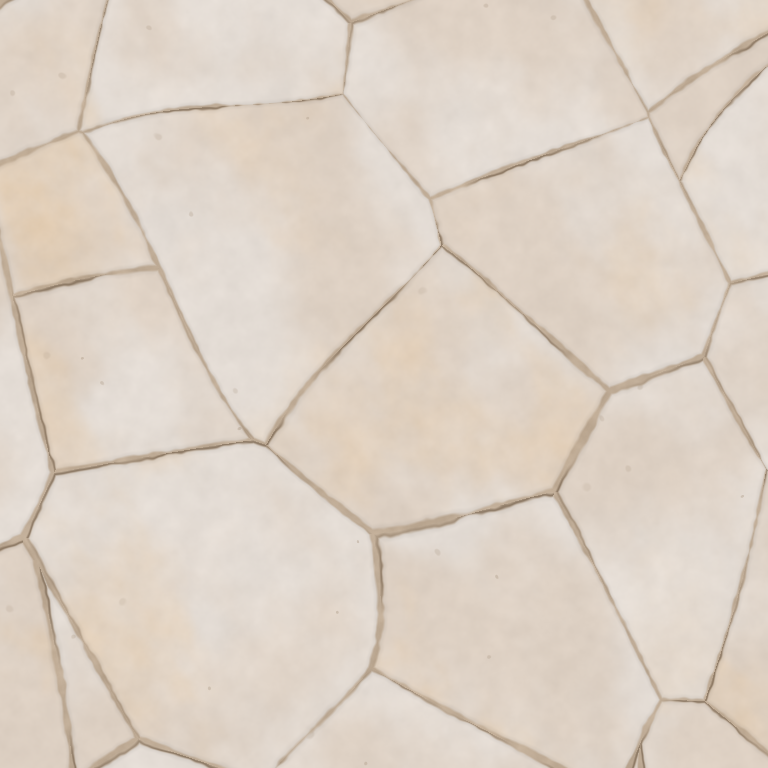
This texture is drawn by a three.js fragment shader. Its source:

```glsl
// Pale limestone crazy paving: large angular slabs with thin sandy joints.
#define SCALE 3.5          // slabs across the canvas
#define TURN 0.50          // angle of the main joint direction
#define JITTER 0.84        // irregularity of slab centres
#define SIZE_SPREAD 0.34   // difference between large and small slabs
#define SPLIT 0.5          // share of slabs cut in two
#define JOINT 0.0031       // mean half width of a joint
#define GRAIN 0.040        // strength of the fine mottling
#define PALE vec3(0.894, 0.864, 0.835)
#define WARM vec3(0.868, 0.816, 0.764)
#define OCHRE vec3(0.888, 0.798, 0.690)
#define SAND vec3(0.735, 0.655, 0.565)
#define SHADOW vec3(0.490, 0.410, 0.325)

varying vec2 vUv;

vec3 hash3(vec2 p) {
  vec3 q = fract(vec3(p.xyx) * vec3(0.1031, 0.1030, 0.0973) + 0.137);
  q += dot(q, q.yxz + 33.33);
  return fract((q.xxy + q.yzz) * q.zyx);
}

float noise(vec2 p) {
  vec2 i = floor(p), f = fract(p);
  f = f * f * (3.0 - 2.0 * f);
  float low = mix(hash3(i).x, hash3(i + vec2(1.0, 0.0)).x, f.x);
  float high = mix(hash3(i + vec2(0.0, 1.0)).x, hash3(i + vec2(1.0, 1.0)).x, f.x);
  return mix(low, high, f.y);
}

float fbm(vec2 p) {
  float sum = 0.0, amp = 0.5;
  for (int i = 0; i < 5; i++) {
    sum += amp * noise(p);
    p = mat2(1.6, 1.2, -1.2, 1.6) * p + 7.3;
    amp *= 0.5;
  }
  return sum / 0.97;
}

// Offset to a slab centre (xy) and its size weight (z)
vec3 slabSeed(vec2 cell, vec2 p) {
  vec3 h = hash3(cell + 41.0);
  return vec3(cell + 0.5 + JITTER * (h.xy - 0.5) - p, SIZE_SPREAD * h.z);
}

// Weighted Voronoi: distance to the joint (x), direction across it (yz)
vec3 slabs(vec2 p, out vec2 id) {
  vec2 base = floor(p);
  vec3 own = vec3(0.0);
  float nearest = 1e3;
  for (int y = -2; y <= 2; y++)
    for (int x = -2; x <= 2; x++) {
      vec2 cell = base + vec2(x, y);
      vec3 s = slabSeed(cell, p);
      float power = dot(s.xy, s.xy) - s.z;
      if (power < nearest) { nearest = power; own = s; id = cell; }
    }
  vec3 edge = vec3(1e3, 0.0, 0.0);
  for (int y = -2; y <= 2; y++)
    for (int x = -2; x <= 2; x++) {
      if (x == 0 && y == 0) continue;
      vec3 s = slabSeed(id + vec2(x, y), p);
      vec2 across = s.xy - own.xy;
      float gap = length(across);
      float d = (dot(s.xy, s.xy) - s.z - nearest) / (2.0 * gap);
      if (d < edge.x) edge = vec3(d, across / gap);
    }
  // Some slabs are split off-centre by a slightly bowed crack
  vec3 h = hash3(id + 91.0);
  if (h.z < SPLIT) {
    vec2 n = vec2(cos(6.2832 * h.x), sin(6.2832 * h.x));
    float along = dot(own.xy, vec2(-n.y, n.x));
    float cut = dot(-own.xy, n) - mix(0.10, 0.30, h.y) + 0.5 * (h.y - 0.5) * along * along;
    if (abs(cut) < edge.x) edge = vec3(abs(cut), -sign(cut) * n);
    id += 0.5 * step(0.0, cut);
  }
  return edge;
}

// Sparse small round pits
float pits(vec2 uv) {
  vec2 p = uv * 15.0 + 0.06 * vec2(noise(uv * 90.0), noise(uv * 90.0 + 8.0));
  vec3 h = hash3(floor(p) + 9.0);
  float radius = mix(0.04, 0.12, h.x * h.x);
  float d = length(fract(p) - mix(vec2(0.25), vec2(0.75), h.xy));
  return step(0.86, h.z) * (1.0 - smoothstep(radius * 0.4, radius, d)) * mix(0.4, 0.15, h.x);
}

vec3 stone(vec2 uv, vec2 id, float d) {
  vec3 h = hash3(id + 73.0);
  vec2 q = uv + h.xy * 19.0;
  float rim = 1.0 - smoothstep(0.0, 0.05, d);
  float pale = smoothstep(0.34, 0.70, fbm(q * vec2(6.0, 4.5)) + 0.26 * (h.z - 0.5) + 0.07 * rim);
  float stain = smoothstep(0.54, 0.76, fbm(q * vec2(6.0, 4.0) + 31.0)) * mix(0.2, 1.0, h.x);
  stain *= 0.3 + 1.2 * fbm(q * 24.0);
  vec3 col = mix(mix(WARM, PALE, pale), OCHRE, min(stain, 1.0));
  col += GRAIN * (fbm(q * 55.0) - 0.5) + 0.035 * (fbm(q * 17.0) - 0.5);
  return mix(col, SAND * 0.9, pits(uv));
}

void main() {
  vec2 turned = mat2(cos(TURN), -sin(TURN), sin(TURN), cos(TURN)) * vUv;
  vec2 p = turned * SCALE * vec2(1.0, 0.86) + 7.0;
  p += 0.26 * (vec2(noise(p * 0.9 + 5.0), noise(p * 0.9 + 17.0)) - 0.5);
  vec2 id;
  vec3 edge = slabs(p, id);
  float d = edge.x / SCALE;

  // Ragged joint outline, from hairline to wide
  float ragged = 0.0036 * (noise(vUv * 36.0) - 0.5) + 0.0022 * (noise(vUv * 110.0) - 0.5);
  float width = JOINT * mix(0.3, 1.7, noise(vUv * 6.0 + 11.0));
  float rim = d + ragged - width;
  float joint = 1.0 - smoothstep(-0.0018, 0.0018, rim);

  // Shadow under the lip on the side away from the light
  float side = smoothstep(-0.2, 0.5, dot(edge.yz, vec2(-0.1, 1.0)));
  float lip = 1.0 - smoothstep(0.0, 0.003, abs(rim + 0.0015));
  float shade = lip * side * smoothstep(0.3, 0.75, noise(vUv * 12.0 + 3.0));
  vec3 mortar = SAND + 0.14 * (fbm(vUv * 50.0) - 0.5);
  mortar = mix(mortar, SHADOW, 0.85 * shade);

  // Slabs darken slightly where they meet the joint
  vec3 col = stone(turned, id, d);
  col *= 1.0 - 0.05 * (1.0 - smoothstep(0.0, 0.006, rim));
  gl_FragColor = vec4(mix(col, mortar, 0.9 * joint), 1.0);
}
```
